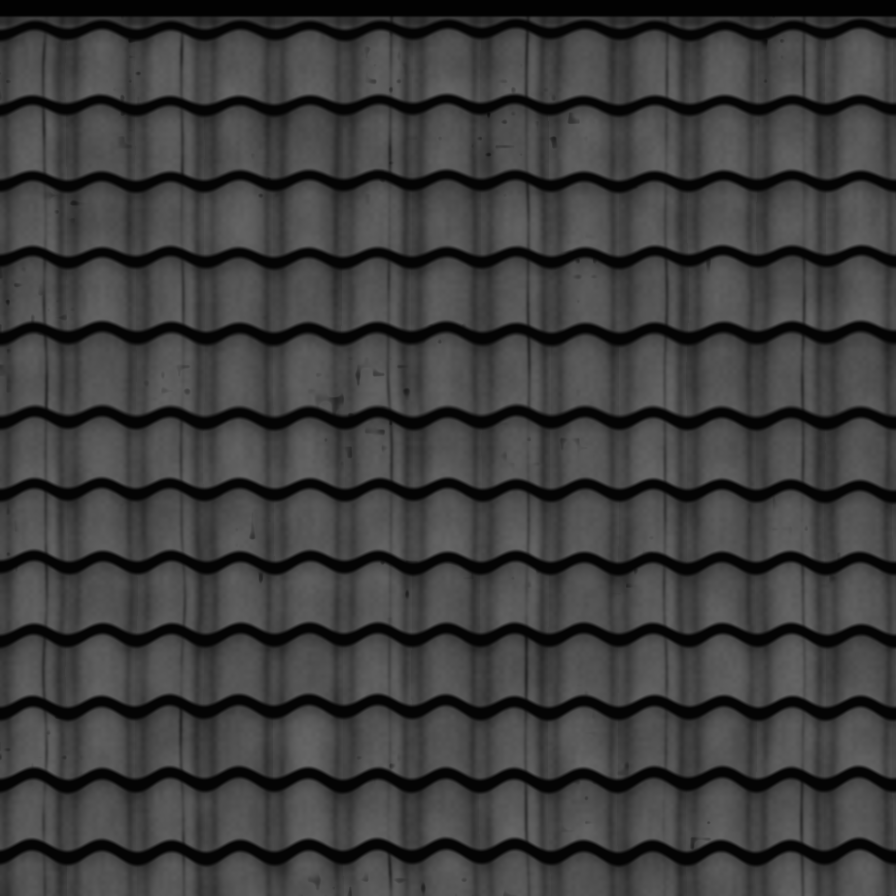
Write a Shadertoy shader that draws this texture.

```glsl
float hash(vec2 p) {
    vec3 q = fract(p.xyx * vec3(0.1031, 0.1030, 0.0973));
    q += dot(q, q.yzx + 33.33);
    return fract((q.x + q.y) * q.z);
}

float noise(vec2 p) {
    vec2 i = floor(p), f = fract(p);
    f = f * f * (3.0 - 2.0 * f);
    return mix(mix(hash(i), hash(i + vec2(1, 0)), f.x),
               mix(hash(i + vec2(0, 1)), hash(i + vec2(1, 1)), f.x), f.y);
}

float ridge(float x, float center, float width) {
    float t = (x - center) / width;
    return exp(-t * t);
}

// Course number at a depth below the top; one middle course is taller
float courseAt(float depth) {
    if (depth < 0.371) return (depth - 0.0326) / 0.0846;
    if (depth < 0.466) return 4.0 + (depth - 0.371) / 0.095;
    return 5.0 + (depth - 0.466) / 0.0807;
}

// Cross section of one tile: rounded crown, flat pan and shaded edges
float tileTone(float u) {
    float crown = smoothstep(-0.40, -0.18, u) * (1.0 - smoothstep(0.28, 0.43, u));
    float tone = mix(0.272, 0.345 - 0.4 * u * u, crown);
    return tone - 0.05 * ridge(u, 0.41, 0.05) - 0.04 * ridge(u, -0.37, 0.06);
}

void mainImage(out vec4 fragColor, in vec2 fragCoord) {
    vec2 p = fragCoord / iResolution.xy;
    float depth = 1.0 - p.y;

    // Thirteen columns, slightly wavering
    float x = p.x * 13.0 + 0.025 + 0.07 * (noise(vec2(p.x * 5.0, depth * 12.0)) - 0.5);
    float column = floor(x);
    float u = fract(x) - 0.5;

    // Wavy courses
    float wave = cos(6.2832 * (u - 0.01));
    float wobble = 0.003 * (noise(vec2(x * 0.8, floor(depth * 12.0 + 0.1) * 7.0)) - 0.5);
    float course = courseAt(depth + mix(0.0052, 0.0074, depth) * wave + wobble);
    float row = floor(course);
    float along = fract(course);
    vec2 tile = vec2(column, row + 20.0);

    float tone = tileTone(u);

    // Interlocking joints on alternate columns, shifted once by a plain pair
    float jointed = 1.0 - mod(column + step(4.0, column), 2.0);
    float jointDepth = mix(0.02, 0.18, hash(tile + 3.7)) * mix(0.4, 1.1, noise(vec2(column * 9.0, course * 3.0)));
    tone -= jointed * jointDepth * ridge(u, 0.18, 0.03);
    tone += jointed * 0.025 * ridge(u, 0.28, 0.06);

    // Light along each tile and shade under the overlap
    tone *= mix(0.92, 1.07, along) * mix(0.8, 1.0, smoothstep(0.04, 0.3, along));

    // Weathering: tile differences, blotches, streaks, grain and soft specks
    tone += 0.03 * (hash(tile) - 0.5);
    tone += 0.05 * (noise(p * vec2(35.0, 28.0)) - 0.5);
    tone += 0.022 * (noise(p * vec2(150.0, 24.0)) - 0.5);
    tone += 0.022 * (noise(p * 200.0) - 0.5);
    tone -= 0.12 * smoothstep(0.78, 1.0, noise(p * 110.0 + 11.0))
                 * smoothstep(0.7, 0.9, noise(p * 14.0 + 5.0));

    // Dark gap under the lower edge of each course, pooling in the pans
    float gap = abs(course - floor(course + 0.5)) * 0.083;
    float thickness = mix(0.0053, 0.0071, depth) - 0.0006 * wave;
    float gapMask = 1.0 - smoothstep(thickness - 0.0027, thickness + 0.0033, gap);
    tone = mix(tone, 0.016, gapMask);

    // Dim cap strip and black band along the top
    tone *= mix(0.65, 1.0, smoothstep(0.024, 0.034, depth));
    tone = mix(0.006, tone, smoothstep(0.0165, 0.0205, depth));

    fragColor = vec4(vec3(clamp(tone, 0.0, 1.0)), 1.0);
}
```
